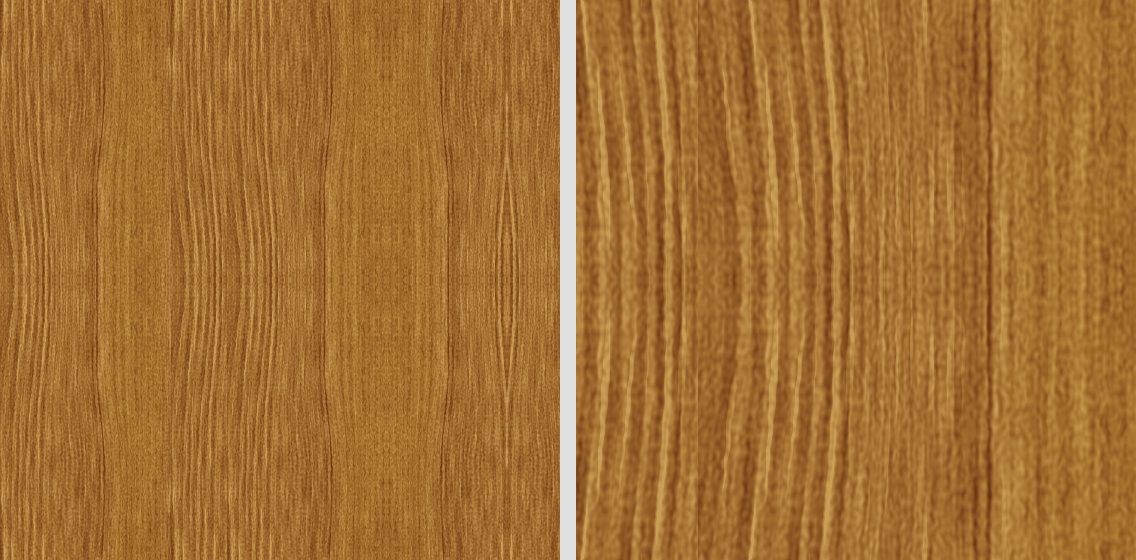
Left, the full canvas; right, a detail of the centre.
A three.js fragment shader for this texture:

```glsl
varying vec2 vUv;

#define RINGS 66.0
#define RING_CONTRAST 0.42
#define STREAK_CONTRAST 0.42
#define FIBRE_CONTRAST 0.46
#define GRAIN_CONTRAST 0.42
#define SEAM 0.173
#define SEAM_WIDTH 0.0015
#define SEAM_DEPTH 0.5
#define DARK_WOOD vec3(0.46, 0.25, 0.095)
#define MID_WOOD vec3(0.634, 0.43, 0.185)
#define LIGHT_WOOD vec3(0.785, 0.63, 0.335)

vec2 hashGradient(vec2 cell) {
  vec2 h = vec2(dot(cell, vec2(127.1, 311.7)), dot(cell, vec2(269.5, 183.3)));
  return fract(sin(h) * 43758.5) * 2.0 - 1.0;
}

float gradientNoise(vec2 p) {
  vec2 i = floor(p);
  vec2 f = p - i;
  vec2 e = vec2(1.0, 0.0);
  vec2 w = f * f * f * (f * (f * 6.0 - 15.0) + 10.0);
  float low = mix(dot(hashGradient(i), f), dot(hashGradient(i + e.xy), f - e.xy), w.x);
  float high = mix(dot(hashGradient(i + e.yx), f - e.yx), dot(hashGradient(i + e.xx), f - e.xx), w.x);
  return mix(low, high, w.y);
}

float bump(float d, float width) {
  return exp(-d * d / (width * width));
}

// Veneer strips across: repeated, then mirrored leaves
float leafCoordinate(float x) {
  if (x < 0.306) return x;
  if (x < 0.406) return x - 0.306;
  if (x < 0.690) return x - 0.406;
  if (x < 0.905) return 0.974 - x;
  return x - 0.836;
}

// Bend of the grain along the leaf
float grainBend(float u, float v) {
  float ringBend = 0.017 * bump(v, 0.17) + 0.003 * gradientNoise(vec2(u * 8.0, v * 9.0 + 0.5));
  float seamBend = 0.013 * smoothstep(0.15, 0.34, v) - 0.004 * smoothstep(0.38, 0.5, v);
  seamBend *= 1.0 - smoothstep(0.2, 0.27, u);
  return mix(ringBend, seamBend, smoothstep(0.08, 0.15, u));
}

void main() {
  float u = leafCoordinate(vUv.x);
  float v = abs(vUv.y - 0.5);
  float g = u - grainBend(u, v);
  g += 0.0014 * gradientNoise(vec2(g * 120.0, v * 75.0));

  // Zones: coarse rings, fine streaks, calm heartwood
  float coarse = 1.0 - smoothstep(0.07, 0.1, g);
  float calm = smoothstep(0.165, 0.215, g) * (1.0 - smoothstep(0.28, 0.3, g));

  // Broad shading
  float tone = 0.495 + 0.13 * gradientNoise(vec2(g * 26.0, v * 2.5));
  tone += 0.1 * gradientNoise(vec2(g * 60.0 + 7.0, v * 2.0));
  tone += 0.08 * bump(g - 0.192, 0.014) - 0.08 * bump(g - 0.158, 0.012);
  tone -= 0.09 * bump(u, 0.008);
  tone -= 0.14 * bump(u - 0.082, 0.016) * bump(v, 0.07);

  // Continuous growth rings with a sharp bright edge
  float ring = fract(g * RINGS + 1.6 * gradientNoise(vec2(g * 24.0, v * 1.6 + 0.4)));
  float edge = smoothstep(0.0, 0.14, ring) * (1.0 - smoothstep(0.14, 0.85, ring));
  float strength = 0.8 + 0.9 * gradientNoise(vec2(g * 40.0, v * 3.0 + 3.4));
  tone += RING_CONTRAST * coarse * strength * (edge - 0.4);

  // Long streaks, fibres and fine grain
  float streak = gradientNoise(vec2(g * 180.0, v * 2.5 + 0.3));
  float fibre = gradientNoise(vec2(g * 300.0 + 31.0, v * 20.0));
  float grain = gradientNoise(vec2(g * 330.0, v * 200.0 + 11.0));
  tone += mix(1.0, 0.6, max(coarse, calm)) * STREAK_CONTRAST * streak;
  tone += mix(1.0, 0.65, calm) * FIBRE_CONTRAST * fibre;
  tone += mix(1.0, 0.95, calm) * GRAIN_CONTRAST * grain;

  // Sparse pale pores outside the calm zone
  float pore = smoothstep(0.19, 0.33, gradientNoise(vec2(g * 240.0 + 5.0, v * 9.0)));
  tone += 0.28 * pore * (1.0 - calm);

  // Cross figure and dotted lines in the calm zone
  tone += calm * 0.07 * gradientNoise(vec2(g * 35.0, v * 70.0));
  float rows = smoothstep(0.0, 0.25, gradientNoise(vec2(g * 160.0, 2.4)));
  float dots = smoothstep(-0.1, 0.2, gradientNoise(vec2(g * 200.0, v * 90.0)));
  tone -= calm * 0.2 * dots * rows;

  // Dark seam and its faint companions
  float wear = clamp(0.95 + 0.7 * gradientNoise(vec2(g * 30.0, v * 16.0)), 0.4, 1.3);
  float seam = bump(g - SEAM, SEAM_WIDTH) + 0.35 * bump(g - SEAM - 0.013, SEAM_WIDTH);
  seam += 0.35 * bump(g - SEAM - 0.030, SEAM_WIDTH) + 0.25 * bump(g - SEAM + 0.008, 0.002);
  tone -= SEAM_DEPTH * wear * seam;

  // Small dark knots near both ends
  float knot = bump(v - 0.44, 0.026) * (bump(u - 0.269, 0.004) + 0.5 * bump(u - 0.279, 0.003));
  tone -= 0.3 * knot * (0.8 + fibre);

  // Dark to light colour ramp
  tone = clamp(tone, -0.1, 1.0);
  vec3 color = mix(DARK_WOOD, MID_WOOD, min(tone * 2.0, 1.0));
  color = mix(color, LIGHT_WOOD, max(tone * 2.0 - 1.0, 0.0));
  color *= mix(vec3(1.005, 0.99, 1.0), vec3(1.015, 1.015, 0.95), calm);
  gl_FragColor = vec4(color, 1.0);
}
```
